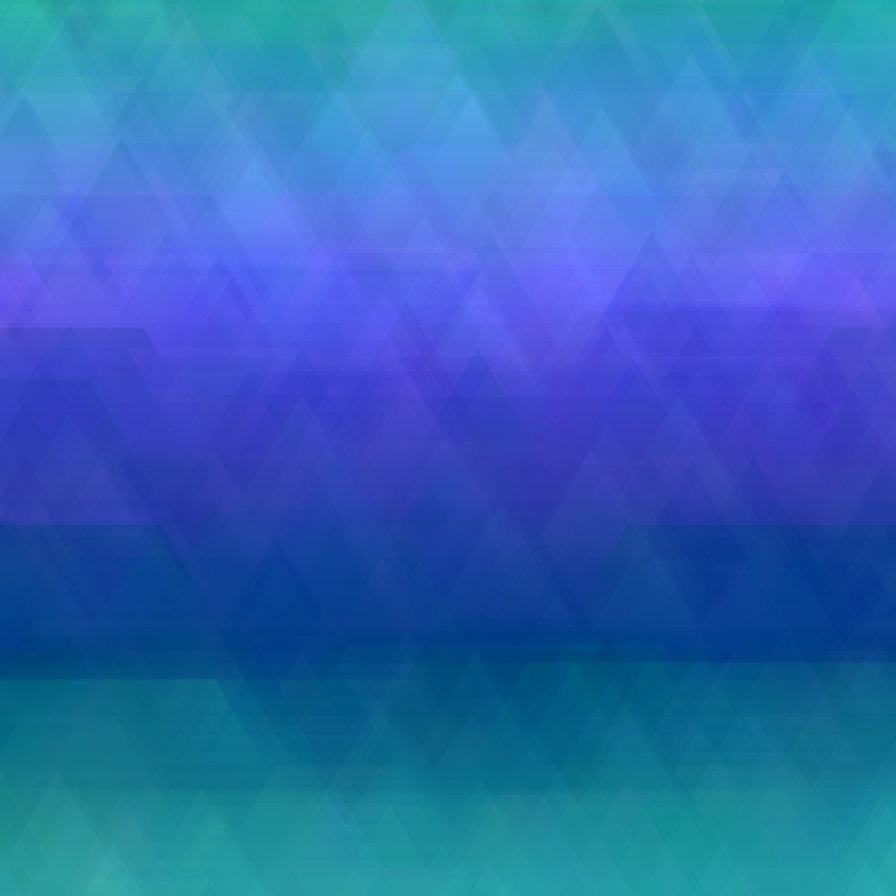
Give the GLSL for this background, as a three.js fragment shader.

```glsl
// Overlapping translucent triangles over horizontal bands of teal, blue and violet.
varying vec2 vUv;

const float SLANT = 0.57735; // run per rise of a 60 degree edge
const float SOFT = 0.0012;
const float ROW = 0.02;      // spacing of the flat edges
const int LAYERS = 9;
const int FACETS = 100;

float hash(vec2 p) {
  return fract(sin(dot(p, vec2(127.1, 311.7))) * 43758.5453);
}

vec3 hash3(vec2 p) {
  return vec3(hash(p), hash(p + 17.3), hash(p + 41.9));
}

vec3 stop(vec3 col, vec3 next, float from, float to, float y) {
  return mix(col, next, clamp((y - from) / (to - from), 0.0, 1.0));
}

// Vertical colour ramp, from the bottom up
vec3 ramp(float y) {
  vec3 c = vec3(0.14, 0.61, 0.64);
  c = stop(c, vec3(0.11, 0.54, 0.60), 0.00, 0.06, y);
  c = stop(c, vec3(0.05, 0.44, 0.55), 0.06, 0.13, y);
  c = stop(c, vec3(0.02, 0.35, 0.52), 0.13, 0.20, y);
  c = stop(c, vec3(0.00, 0.26, 0.51), 0.20, 0.26, y);
  c = stop(c, vec3(0.02, 0.25, 0.54), 0.26, 0.30, y);
  c = stop(c, vec3(0.08, 0.25, 0.60), 0.30, 0.37, y);
  c = stop(c, vec3(0.16, 0.24, 0.65), 0.37, 0.43, y);
  c = stop(c, vec3(0.20, 0.24, 0.70), 0.43, 0.48, y);
  c = stop(c, vec3(0.23, 0.25, 0.78), 0.48, 0.55, y);
  c = stop(c, vec3(0.31, 0.31, 0.87), 0.55, 0.62, y);
  c = stop(c, vec3(0.36, 0.37, 0.93), 0.62, 0.67, y);
  c = stop(c, vec3(0.36, 0.43, 0.92), 0.67, 0.72, y);
  c = stop(c, vec3(0.32, 0.50, 0.89), 0.72, 0.78, y);
  c = stop(c, vec3(0.27, 0.57, 0.83), 0.78, 0.86, y);
  c = stop(c, vec3(0.20, 0.60, 0.75), 0.86, 0.93, y);
  return stop(c, vec3(0.15, 0.65, 0.65), 0.93, 1.0, y);
}

// One triangular lattice: tinted cells that pull the ramp to their centre
vec3 triangleLayer(vec2 p, float size, float seed, float tint) {
  vec2 shift = vec2(hash(vec2(seed, 1.0)), hash(vec2(seed, 2.0)));
  vec2 q = p / size + shift;
  vec2 s = vec2(q.x - q.y * SLANT, q.y * 2.0 * SLANT);
  vec2 id = floor(s);
  vec2 f = s - id;
  float upper = step(1.0, f.x + f.y);
  vec2 mid = id + (1.0 + upper) / 3.0;
  float centreY = mid.y / (2.0 * SLANT);
  float centreX = (mid.x + centreY * SLANT - shift.x) * size;
  float rise = (centreY - q.y) * size;
  // Teal climbs higher towards both sides
  float side = min(abs(centreX - 0.5) * 2.0, 1.0);
  float lift = 0.04 * side * (1.0 - smoothstep(0.2, 0.28, p.y));
  vec3 rnd = hash3(id + upper * 0.37 + seed * 7.1) - 0.5;
  // Some cells climb in flat rows
  float row = (floor(p.y / ROW) + 0.5) * ROW;
  float y = mix(p.y, row, step(0.1, rnd.z));
  rnd = mix(rnd, vec3(rnd.x), 0.4);
  return ramp(y + rise * 0.45 - lift) + rnd * tint * (1.0 - 2.0 * rise / size);
}

// Trapezoid (or triangle when left equals right) fading down from its top edge
float slab(vec2 p, float left, float right, float top, float depth) {
  float d = top - p.y;
  float sides = min(p.x - left, right - p.x) + d * SLANT;
  float inside = smoothstep(-SOFT, SOFT, min(d, sides * 0.866));
  return inside * clamp(1.0 - d / depth, 0.0, 1.0);
}

float glow(vec2 p, vec2 centre, vec2 radius) {
  vec2 d = (p - centre) / radius;
  return exp(-dot(d, d));
}

vec3 lattice(vec2 p) {
  float tint = mix(0.15, 0.24, smoothstep(0.45, 0.7, p.y));
  vec3 sum = vec3(0.0);
  for (int i = 0; i < LAYERS; i++) {
    float k = float(i);
    sum += triangleLayer(p, 0.10 + 0.016 * k, k + 3.0, tint);
  }
  return sum / float(LAYERS);
}

// Scattered facets: light ones point up, dark ones point down
vec3 facets(vec2 p) {
  vec3 sum = vec3(0.0);
  for (int i = 0; i < FACETS; i++) {
    float k = float(i);
    vec3 rnd = hash3(vec2(k, 5.0));
    float x = fract(k * 0.618 + 0.07) * 1.1 - 0.05;
    float tip = floor((k + rnd.x) / float(FACETS) * 1.15 / ROW) * ROW;
    float down = step(0.55, rnd.y);
    vec2 q = vec2(p.x, mix(p.y, 2.0 * tip - p.y, down));
    float depth = 0.10 + 0.16 * rnd.z;
    // A fainter twin lies just beside each facet
    float shape = slab(q, x, x, tip, depth);
    shape += 0.6 * slab(q, x + 0.02, x + 0.02, tip - ROW, depth);
    vec3 hue = vec3(0.018, 0.024, 0.021) + 0.02 * (hash3(vec2(k, 9.0)) - 0.5);
    sum += hue * shape * mix(1.0, -0.9, down);
  }
  return sum * mix(0.55, 1.0, smoothstep(0.1, 0.3, abs(p.y - 0.38)));
}

void main() {
  vec2 p = vUv;

  // Four offset samples smooth the cell edges
  vec3 col = vec3(0.0);
  for (int i = 0; i < 4; i++) {
    float k = float(i);
    vec2 offset = vec2(mod(k, 2.0), floor(k / 2.0)) - 0.5;
    col += lattice(p + offset * SOFT) * 0.25;
  }
  col += facets(p);

  // Broad hue drifts
  col += vec3(0.05, -0.02, 0.01) * glow(p, vec2(0.04, 0.67), vec2(0.12, 0.05));
  col += vec3(0.05, 0.01, 0.05) * glow(p, vec2(0.92, 0.69), vec2(0.16, 0.06));
  col += vec3(-0.03, 0.0, 0.05) * glow(p, vec2(0.26, 0.68), vec2(0.09, 0.06));
  col += vec3(0.0, 0.0, 0.05) * glow(p, vec2(0.74, 0.92), vec2(0.2, 0.05));
  col += vec3(0.02, 0.01, -0.03) * glow(p, vec2(0.2, 0.97), vec2(0.22, 0.04));
  col += vec3(0.04, 0.01, -0.03) * glow(p, vec2(0.03, 0.06), vec2(0.2, 0.12));

  // Dark ledges with crisp tops
  vec3 ledge = vec3(-0.06, -0.03, -0.08);
  col += ledge * 0.9 * slab(p, -0.5, 0.16, 0.634, 0.09);
  col += ledge * 0.4 * slab(p, 0.65, 1.5, 0.653, 0.10);
  col += ledge * 0.5 * slab(p, 0.93, 1.5, 0.634, 0.10);
  col += ledge * 0.5 * slab(p, -0.5, 0.10, 0.576, 0.15);
  col += vec3(-0.055, 0.0, -0.05) * slab(p, -0.5, 0.18, 0.414, 0.12);
  col += vec3(-0.045, 0.005, -0.04) * slab(p, 0.70, 1.5, 0.414, 0.11);

  // Teal shore
  vec3 shore = vec3(0.015, 0.055, 0.01);
  col += shore * slab(p, -0.5, 0.24, 0.242, 0.14);
  col += shore * 0.4 * slab(p, 0.2, 0.46, 0.242, 0.06);
  col += shore * 0.7 * slab(p, 0.59, 1.5, 0.261, 0.13);
  col += shore * 0.4 * slab(p, 0.39, 0.74, 0.281, 0.07);

  // Long central slope
  col += vec3(0.02, 0.012, 0.025) * slab(p, 0.43, 0.43, 0.675, 0.35);

  gl_FragColor = vec4(clamp(col, 0.0, 1.0), 1.0);
}
```
